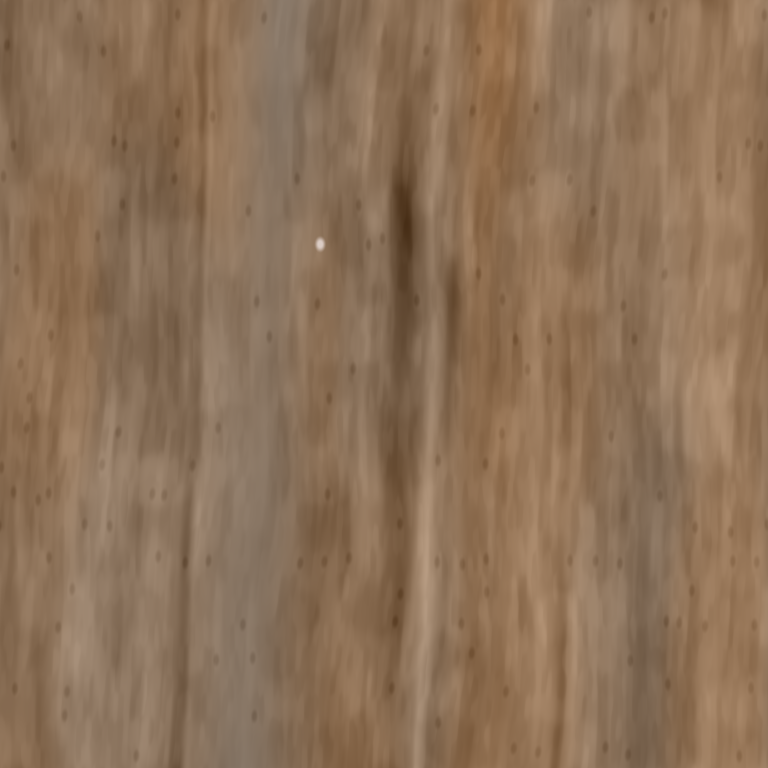
This texture is drawn by a three.js fragment shader. Its source:

```glsl
varying vec2 vUv;

const vec3 WOOD = vec3(0.543, 0.433, 0.331);
const vec3 WARM_SHIFT = vec3(0.032, -0.004, -0.036);
const vec3 SPECK_COLOUR = vec3(0.86, 0.80, 0.77);
const vec2 SPECK_POS = vec2(0.417, 0.682);
const float SPECK_SIZE = 0.007;
const float GRAIN_LEAN = 0.036;
const float BROAD = 0.032;
const float STREAK = 0.050;
const float FINE = 0.036;
const float FIBRE = 0.022;
const float MOTTLE = 0.034;
const float PORE_DEPTH = 0.065;
const float PORE_SHARE = 0.09;
const vec2 PORE_GRID = vec2(62.0, 24.0);

float hash(vec2 p) {
  p = fract(p * vec2(0.1031, 0.1137));
  p += dot(p, p.yx + 33.33);
  return fract((p.x + p.y) * p.x * 17.0);
}

vec2 hash2(vec2 p) {
  return vec2(hash(p + 11.7), hash(p + 53.3));
}

// Smooth cellular noise: cell values blended by distance, from -1 to 1
float cells(vec2 p) {
  vec2 id = floor(p);
  float sum = 0.0;
  float total = 0.0;
  for (int j = -1; j <= 1; j++) {
    for (int i = -1; i <= 1; i++) {
      vec2 cell = id + vec2(float(i), float(j));
      vec2 d = cell + 0.2 + 0.6 * hash2(cell) - p;
      float weight = exp(-6.5 * dot(d, d));
      sum += weight * (hash(cell) * 2.0 - 1.0);
      total += weight;
    }
  }
  return sum / total;
}

// Short dark dashes, in a few cells only
float pores(vec2 p) {
  p *= PORE_GRID;
  vec2 id = floor(p);
  vec2 d = fract(p) - 0.35 - 0.3 * hash2(id);
  float size = length(d * vec2(1.0, 1.25));
  return step(hash(id + 7.0), PORE_SHARE) * (1.0 - smoothstep(0.08, 0.35, size));
}

float band(float x, float centre, float width) {
  float d = (x - centre) / width;
  return exp(-d * d);
}

// Part of the height over which a band shows
float span(float y, float low, float high) {
  return smoothstep(low - 0.08, low + 0.08, y) * (1.0 - smoothstep(high - 0.08, high + 0.08, y));
}

// Layered sines let the grain wander sideways
float grainCoord(vec2 p) {
  float drift = 0.004 * sin(p.y * 7.0 + p.x * 5.0) + 0.002 * sin(p.y * 17.0 + p.x * 13.0);
  return p.x - GRAIN_LEAN * (p.y - 0.5) + drift;
}

// Large light and dark streaks
float veins(float g, float y) {
  float patchy = 0.75 + 0.45 * cells(vec2(g * 14.0, y * 9.0 + 40.0));
  float dark = 0.075 * band(g, 0.252, 0.007);
  dark += 0.055 * band(g, 0.435, 0.026);
  dark += 0.095 * band(g, 0.526, 0.018) * span(y, 0.54, 0.90);
  dark += 0.045 * band(g, 0.520, 0.015);
  dark += 0.100 * band(g, 0.585, 0.012) * span(y, 0.42, 0.68);
  dark += 0.045 * band(g, 0.590, 0.016);
  dark += 0.070 * band(g, 0.740, 0.010) * span(y, -0.2, 0.58);
  dark += 0.030 * band(g, 0.875, 0.035) * span(y, -0.2, 0.45);
  float light = 0.045 * band(g, 0.264, 0.005);
  light += 0.040 * band(g, 0.475, 0.010);
  light += 0.075 * band(g, 0.561, 0.010);
  light += 0.035 * band(g, 0.690, 0.030);
  light += 0.028 * smoothstep(0.70, 0.80, g);
  return light - dark * patchy;
}

// Brown where positive, grey where negative
float warmth(float g, float y) {
  float w = 0.55 * cells(vec2(g * 9.0 + 70.0, y * 2.5));
  w += 0.90 * band(g, 0.625, 0.035);
  w -= 1.05 * band(g, 0.345, 0.050);
  w -= 0.55 * band(g, 0.860, 0.050) * span(y, -0.2, 0.45);
  return w;
}

void main() {
  float y = vUv.y;
  float g = grainCoord(vUv);
  float calm = 1.0 - 0.5 * band(g, 0.335, 0.050);

  // Grain, from wide stripes down to fibres
  float grain = STREAK * cells(vec2(g * 26.0 + 5.0, y * 2.2));
  grain += FINE * cells(vec2(g * 75.0 + 20.0, y * 8.0));
  grain += FIBRE * cells(vec2(g * 150.0, y * 32.0));
  grain += MOTTLE * cells(vec2(g * 28.0, y * 17.0 + 30.0));

  float tone = BROAD * cells(vec2(g * 7.0, y * 2.0 + 9.0));
  tone += veins(g, y) + grain * calm;
  tone -= PORE_DEPTH * pores(vec2(g, y));

  vec3 colour = WOOD + tone + WARM_SHIFT * warmth(g, y);
  float speck = 1.0 - smoothstep(0.3, 1.2, length((vUv - SPECK_POS) * vec2(1.0, 0.7)) / SPECK_SIZE);
  gl_FragColor = vec4(mix(colour, SPECK_COLOUR, speck), 1.0);
}
```
